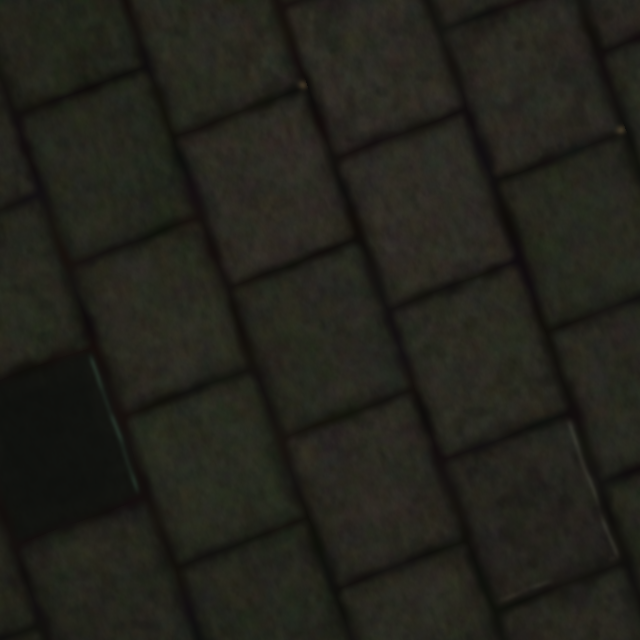
A WebGL 1 fragment shader for this texture:

```glsl
precision mediump float;
// Dim, tilted running-bond stone paving with soft dark joints and worn edges.

uniform vec2 u_resolution;

float hash(vec2 p) {
  vec3 q = fract(p.xyx * vec3(0.1031, 0.1030, 0.0973));
  q += dot(q, q.yzx + 33.33);
  return fract((q.x + q.y) * q.z);
}

float noise(vec2 p) {
  vec2 i = floor(p), f = fract(p);
  f = f * f * (3.0 - 2.0 * f);
  return mix(mix(hash(i), hash(i + vec2(1.0, 0.0)), f.x),
             mix(hash(i + vec2(0.0, 1.0)), hash(i + vec2(1.0, 1.0)), f.x), f.y);
}

float fbm(vec2 p) {
  float sum = 0.0, amp = 0.5;
  for (int i = 0; i < 4; i++) {
    sum += amp * noise(p);
    p = p * 2.03 + 17.1;
    amp *= 0.5;
  }
  return sum;
}

// Independent red, green and blue mottling around zero.
vec3 colorNoise(vec2 p) {
  return vec3(noise(p), noise(p + 40.0), noise(p + 80.0)) - 0.5;
}

float roundedBox(vec2 p, vec2 halfSize, float radius) {
  vec2 q = abs(p) - halfSize + radius;
  return length(max(q, 0.0)) + min(max(q.x, q.y), 0.0) - radius;
}

float isCell(vec2 id, vec2 target) {
  return 1.0 - step(0.5, distance(id, target));
}

float ridge(float d, float width) {
  return exp(-d * d / (width * width));
}

void main() {
  vec2 uv = gl_FragCoord.xy / u_resolution;
  vec2 p = vec2(uv.x, 1.0 - uv.y);

  // Tilted axes: x crosses the columns, y runs down them.
  vec2 wobble = vec2(noise(p * 22.0 + 5.0), noise(p * 22.0 + 60.0)) - 0.5;
  vec2 q = vec2(dot(p, vec2(0.943, -0.334)), dot(p, vec2(0.334, 0.943)));
  q += wobble * 0.004;

  // Staggered cells, with a slight drift from column to column.
  vec2 pitch = vec2(0.2235, 0.25);
  float across = (q.x + 0.0395) / pitch.x;
  float column = floor(across);
  float drift = 0.037 * column + 0.02 * (fract(across) - 0.5);
  vec2 grid = vec2(across, q.y / pitch.y - 0.703 + drift + 0.5 * mod(column, 2.0));
  vec2 id = floor(grid);
  vec2 local = (fract(grid) - 0.5) * pitch;
  float inside = -roundedBox(local, pitch * 0.5 - vec2(0.006, 0.004), 0.012);
  inside += 0.006 * (noise(p * 48.0 + 31.0) - 0.5);

  // Stone tone: olive to brown, with cloudy stains and fine grain.
  float cloud = fbm(p * 14.0 + id * 3.7) - 0.47;
  float grain = fbm(q * vec2(95.0, 65.0)) - 0.47;
  vec3 olive = vec3(0.140, 0.147, 0.110);
  vec3 brown = vec3(0.163, 0.153, 0.128);
  vec3 stone = mix(olive, brown, hash(id + 41.0));
  stone *= 0.94 + 0.10 * hash(id + 12.0);
  stone *= 1.0 + 0.24 * cloud + 0.36 * grain;
  stone += 0.018 * colorNoise(p * 31.0) + 0.014 * colorNoise(p * 90.0);

  // Faint dark pits.
  float pits = smoothstep(0.55, 0.95, noise(p * 42.0 + 9.0)) * step(0.45, hash(id + 7.0));
  stone *= 1.0 - 0.14 * pits;

  // One blackened stone and one slightly sooty stone.
  float blackened = isCell(id, vec2(-1.0, 2.0));
  float sooty = isCell(id, vec2(2.0, 3.0));
  vec3 soot = vec3(0.066, 0.072, 0.060) * (1.0 + 0.3 * cloud + 0.2 * grain);
  stone = mix(stone, soot, blackened * (0.75 + 0.25 * smoothstep(0.0, 0.04, inside)));
  stone *= 1.0 - 0.14 * sooty;

  // Rounded shoulders fall into soft joints of uneven depth.
  stone *= 0.80 + 0.20 * smoothstep(0.0, 0.030, inside);
  vec3 joint = vec3(0.070, 0.061, 0.052) * (0.75 + 0.5 * noise(p * 16.0 + 71.0));
  joint += 0.026 * colorNoise(p * 20.0 + 3.0);
  vec3 color = mix(joint, stone, smoothstep(-0.008, 0.011, inside));

  // Chipped, pale rims on the two dark stones.
  float chips = smoothstep(0.25, 0.65, noise(p * 30.0 + 2.0));
  float rightRim = ridge(local.x - 0.099, 0.0045) * smoothstep(0.122, 0.100, abs(local.y));
  float lowerRim = ridge(local.y - 0.112, 0.0045) * smoothstep(0.106, 0.080, abs(local.x));
  color += vec3(0.06, 0.10, 0.08) * rightRim * blackened * (0.5 + 0.5 * chips);
  color += vec3(0.075, 0.075, 0.065) * max(rightRim, 0.7 * lowerRim) * sooty * chips;

  // Grit caught where a cross joint meets a long joint.
  vec2 corner = vec2(id.x, floor(grid.y + 0.5));
  vec2 toCorner = (grid - corner - vec2(0.97, -0.02)) * pitch;
  float grit = max(isCell(corner, vec2(1.0, 1.0)), isCell(corner, vec2(3.0, 2.0)));
  color += vec3(0.17, 0.14, 0.09) * grit * ridge(length(toCorner), 0.007);

  // Gentle pool of light, upper right of centre.
  vec2 fromLight = uv - vec2(0.6, 0.58);
  color *= 1.06 - 0.25 * dot(fromLight, fromLight);

  gl_FragColor = vec4(color, 1.0);
}
```
